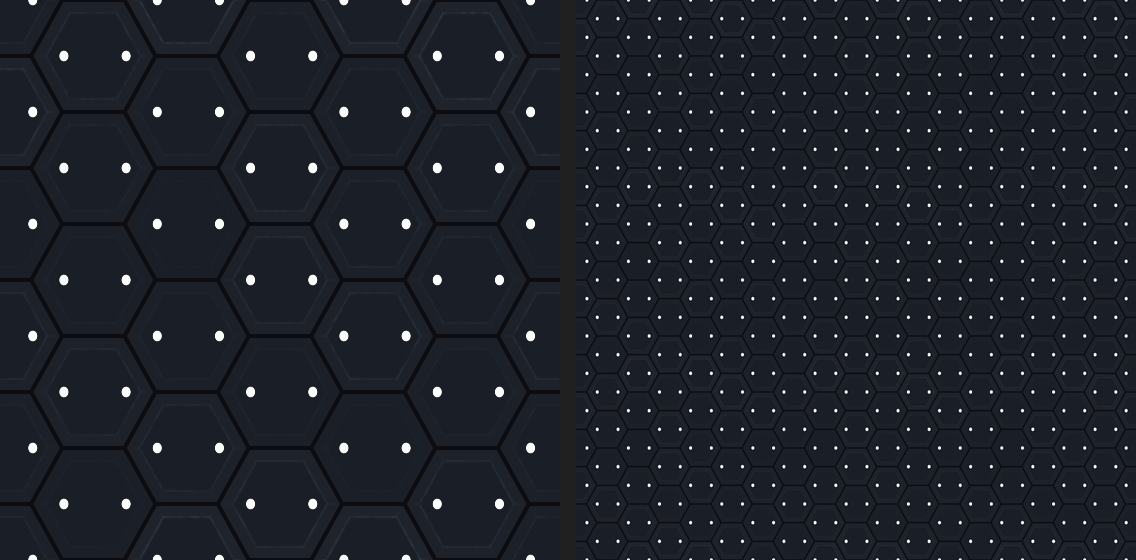
Left: one tile. Right: repeated 3 by 3.
Reproduce this pattern procedurally as a three.js fragment shader.

```glsl
// Dark bevelled hexagon plates with black joints, worn highlights and paired white studs.
varying vec2 vUv;

float hash(vec2 p) {
  return fract(sin(dot(p, vec2(127.1, 311.7))) * 43758.5453);
}

// Value noise that wraps after a whole number of cells
float wrapNoise(vec2 uv, float cells) {
  vec2 p = uv * cells;
  vec2 i = floor(p);
  vec2 f = smoothstep(0.0, 1.0, fract(p));
  float a = hash(mod(i, cells));
  float b = hash(mod(i + vec2(1.0, 0.0), cells));
  float c = hash(mod(i + vec2(0.0, 1.0), cells));
  float d = hash(mod(i + vec2(1.0, 1.0), cells));
  return mix(mix(a, b, f.x), mix(c, d, f.x), f.y);
}

// Distances inward to the flat edge (x) and the slanted edge (y)
vec2 edgeDistances(vec2 p) {
  p = abs(p);
  return vec2(0.1 - p.y, (1.0 - 9.0 * p.x - 5.0 * p.y) / 10.296);
}

float softLine(float d, float halfWidth) {
  return 1.0 - smoothstep(halfWidth * 0.3, halfWidth * 1.5, abs(d));
}

void main() {
  // Two interleaved lattices, 3 across by 5 up, form the honeycomb
  vec2 repeats = vec2(3.0, 5.0);
  vec2 grid = vUv * repeats;
  vec2 cellA = floor(grid + 0.5);
  vec2 cellB = floor(grid) + 0.5;
  vec2 pA = (grid - cellA) / repeats;
  vec2 pB = (grid - cellB) / repeats;
  vec2 eA = edgeDistances(pA);
  vec2 eB = edgeDistances(pB);
  bool useA = min(eA.x, eA.y) > min(eB.x, eB.y);
  vec2 p = useA ? pA : pB;
  vec2 edges = useA ? eA : eB;
  vec2 id = mod(useA ? cellA : cellB, repeats);
  float edge = min(edges.x, edges.y);

  // Each plate keeps a different amount of its bevel
  float strength = mix(0.12, 1.0, hash(id + 4.3));
  float wear = mix(0.25, 1.0, wrapNoise(vUv, 128.0))
             * mix(0.7, 1.0, wrapNoise(vUv + 0.37, 32.0));

  // Plate face and raised rim
  vec3 color = vec3(0.101, 0.118, 0.149);
  float rim = 1.0 - smoothstep(0.0225, 0.0245, edge);
  color += vec3(0.021, 0.021, 0.023) * rim * strength;

  // Worn highlight around the face, with mitres running to the corners
  float outline = softLine(edge - 0.0237, 0.0021);
  float mitre = max(softLine(p.y, 0.0018), 0.35 * softLine(edges.x - edges.y, 0.0018));
  mitre *= rim * smoothstep(0.005, 0.022, edge);
  color += vec3(0.088, 0.088, 0.092) * max(outline, 0.7 * mitre) * wear * strength;

  // Black joints
  float joint = 1.0 - smoothstep(0.0030, 0.0043, edge);
  color = mix(color, vec3(0.05, 0.05, 0.065), joint);

  // A pair of slightly tall studs
  vec2 stud = vec2(abs(p.x - 0.003) - 1.0 / 18.0, p.y) / vec2(0.0081, 0.0095);
  color = mix(color, vec3(0.985), 1.0 - smoothstep(0.9, 1.1, length(stud)));

  gl_FragColor = vec4(color, 1.0);
}
```
